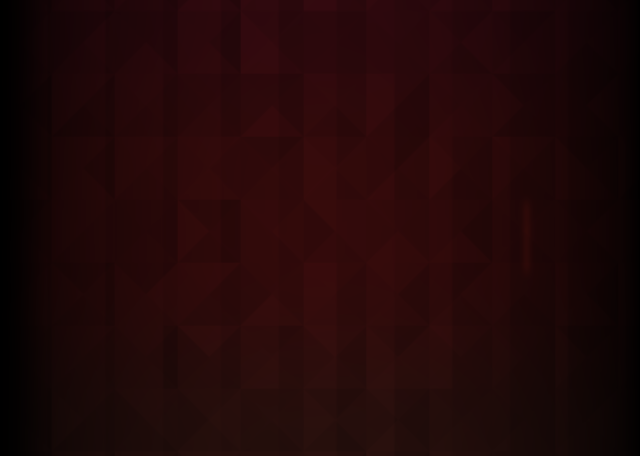
A WebGL 2 fragment shader for this background:

```glsl
#version 300 es
precision highp float;
// Dark red backdrop of faint triangular facets and vertical bands, fading to black at the sides.

uniform vec2 u_resolution;
out vec4 fragColor;

const float PI = 3.14159;
const float CELL = 0.138;                    // facet size, in canvas heights
const vec2 GRID_ORIGIN = vec2(0.1136, 0.976);
const vec3 TOP_PLUM = vec3(0.172, 0.032, 0.050);
const vec3 MID_RED = vec3(0.190, 0.038, 0.040);
const vec3 LOW_BROWN = vec3(0.148, 0.058, 0.048);
const vec3 STREAK_RED = vec3(0.055, 0.013, 0.006);

float hash(vec2 p) {
    return fract(sin(dot(p, vec2(127.1, 311.7))) * 43758.5453);
}

float signedHash(vec2 p) {
    return hash(p) - 0.5;
}

// Thin lit crease along a diagonal
float crease(float side, float strength) {
    return strength * exp(-abs(side) * 22.0);
}

// Both diagonals cut each cell into four differently lit triangles
float facetTone(vec2 cell, vec2 local, float blur) {
    float rise = local.y - local.x;
    float fall = local.x + local.y - 1.0;
    float aboveRise = smoothstep(-blur, blur, rise);
    float aboveFall = smoothstep(-blur, blur, fall);
    float left = signedHash(cell + 1.7);
    float right = signedHash(cell + 4.1);
    float top = signedHash(cell + 6.3);
    float bottom = signedHash(cell + 8.9);
    float tone = mix(mix(bottom, left, aboveRise), mix(right, top, aboveRise), aboveFall);
    float creases = crease(rise, max(signedHash(cell + 9.2), 0.0));
    creases += crease(fall, max(signedHash(cell + 11.6), 0.0));
    return tone + 0.35 * creases;
}

// Lit band at the left of each column, narrowing towards the right
float bandTone(float column, float localX, float blur) {
    float width = clamp(0.85 - 0.081 * column, 0.08, 0.95);
    return 0.5 - smoothstep(width - blur, width + blur, localX);
}

float surfaceTone(vec2 p, float blur) {
    vec2 grid = (p - GRID_ORIGIN) / CELL;
    vec2 cell = floor(grid);
    vec2 local = fract(grid);
    float facet = facetTone(cell, local, blur);
    float band = bandTone(cell.x, local.x, blur);
    float bandStrength = 0.05 + 0.13 * hash(cell + 2.9);
    return 0.20 * facet + bandStrength * band;
}

// Average of a 3 x 3 block of samples softens the cell borders
float smoothTone(vec2 p, float pixel) {
    float sum = 0.0;
    for (int i = 0; i < 9; i++) {
        vec2 offset = vec2(i % 3 - 1, i / 3 - 1) * 0.6 * pixel;
        sum += surfaceTone(p + offset, 1.2 * pixel / CELL);
    }
    return sum / 9.0;
}

vec3 baseColor(float y) {
    vec3 lower = mix(LOW_BROWN, MID_RED, smoothstep(0.0, 0.45, y));
    return mix(lower, TOP_PLUM, smoothstep(0.6, 1.0, y));
}

float sideFade(float x) {
    return pow(max(sin(PI * x), 0.0), 0.58) * smoothstep(-0.02, 0.09, x);
}

// Narrow upright glow with soft ends
float streak(vec2 p, vec2 center, vec2 halfSize) {
    vec2 d = abs(p - center) / halfSize;
    return exp(-d.x * d.x) * (1.0 - smoothstep(0.6, 1.1, d.y));
}

void main() {
    vec2 uv = gl_FragCoord.xy / u_resolution;
    vec2 p = gl_FragCoord.xy / u_resolution.y;
    float pixel = 1.0 / u_resolution.y;

    vec3 color = baseColor(uv.y) * (1.0 + smoothTone(p, pixel));
    color *= sideFade(uv.x);

    // Faint glow near the right side
    vec2 glowCenter = vec2(0.823 * u_resolution.x / u_resolution.y, 0.48);
    color += STREAK_RED * streak(p, glowCenter, vec2(0.010, 0.09));

    fragColor = vec4(color, 1.0);
}
```
